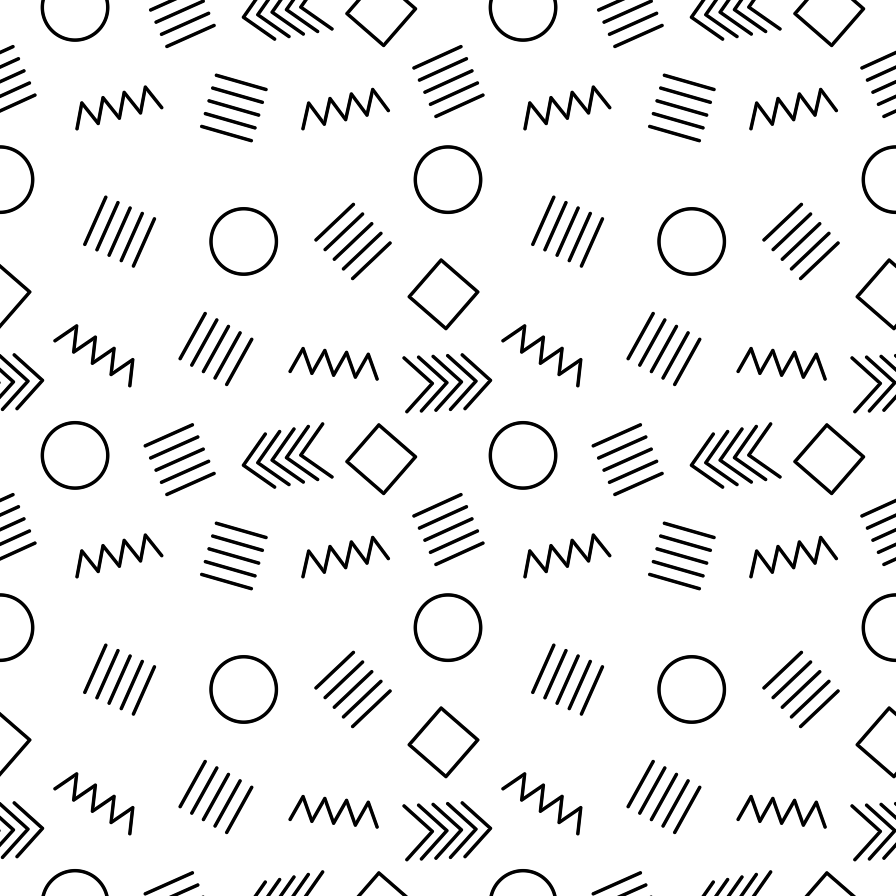
Reproduce this pattern procedurally as a WebGL 2 fragment shader.

```glsl
#version 300 es
precision highp float;
// Scattered outline shapes in black on white: rings, tilted squares, hatching,
// chevrons and zigzags. Each is a distance function placed on a wrapping tile
// of 100 by 100 units, repeated twice across and twice down.

uniform vec2 u_resolution;
out vec4 outColor;

// Offset from a centre by the shortest way round the tile, turned by degrees.
vec2 place(vec2 p, vec2 center, float degrees) {
    vec2 q = p - center;
    q -= 100.0 * round(q / 100.0);
    float a = radians(degrees);
    return mat2(cos(a), -sin(a), sin(a), cos(a)) * q;
}

float segment(vec2 p, vec2 a, vec2 b) {
    vec2 ab = b - a;
    return length(p - a - ab * clamp(dot(p - a, ab) / dot(ab, ab), 0.0, 1.0));
}

float ring(vec2 q) {
    return abs(length(q) - 7.3);
}

float squareOutline(vec2 q) {
    vec2 d = abs(q) - 5.42;
    return abs(length(max(d, 0.0)) + min(max(d.x, d.y), 0.0));
}

// Five parallel strokes.
float hatching(vec2 q) {
    q.y -= 2.97 * clamp(round(q.y / 2.97), -2.0, 2.0);
    return length(vec2(max(abs(q.x) - 5.75, 0.0), q.y));
}

// Five nested arrowheads pointing along +x.
float chevrons(vec2 q) {
    q.y = abs(q.y);
    float tip = 3.25 * clamp(round((q.x + q.y + 3.5) / 3.25), 0.0, 4.0) - 3.5;
    return segment(q, vec2(tip, 0.0), vec2(tip - 6.0, 6.0));
}

// Four peaks, folded so that one slope stands for all.
float zigzag(vec2 q) {
    float period = 4.87;
    float peak = clamp(floor(q.x / period), -2.0, 1.0) + 0.5;
    q.x = abs(q.x - peak * period);
    return segment(q, vec2(0.0, 2.66), vec2(0.5 * period, -2.66));
}

void main() {
    vec2 p = 100.0 * fract(2.0 * gl_FragCoord.xy / u_resolution);
    float pixel = 200.0 / min(u_resolution.x, u_resolution.y);

    // Centres, with a turn in degrees where it shows.
    vec2 rings[3] = vec2[](vec2(16.75, 98.35), vec2(54.4, 46.1), vec2(0.0, 59.9));
    vec2 squares[2] = vec2[](vec2(85.1, 97.5), vec2(99.0, 34.3));
    vec3 hatches[6] = vec3[](
        vec3(40.1, 97.4, 24.0), vec3(0.1, 81.8, 24.4), vec3(52.2, 75.9, -16.0),
        vec3(26.7, 48.3, 66.0), vec3(78.8, 46.1, 43.5), vec3(48.2, 22.1, 61.0));
    vec3 arrows[2] = vec3[](vec3(0.0, 14.6, 3.0), vec3(63.7, 97.8, 190.0));
    vec3 zigzags[4] = vec3[](
        vec3(76.6, 75.9, 12.0), vec3(26.0, 76.2, 14.0),
        vec3(74.7, 18.9, -5.0), vec3(22.0, 21.2, -31.0));

    // Nearest stroke of any shape.
    float d = 100.0;
    for (int i = 0; i < 3; i++) d = min(d, ring(place(p, rings[i], 0.0)));
    for (int i = 0; i < 2; i++) d = min(d, squareOutline(place(p, squares[i], 49.0)));
    for (int i = 0; i < 6; i++) d = min(d, hatching(place(p, hatches[i].xy, hatches[i].z)));
    for (int i = 0; i < 2; i++) d = min(d, chevrons(place(p, arrows[i].xy, arrows[i].z)));
    for (int i = 0; i < 4; i++) d = min(d, zigzag(place(p, zigzags[i].xy, zigzags[i].z)));

    // Black ink on white paper.
    float paper = smoothstep(-0.6 * pixel, 0.6 * pixel, d - 0.39);
    outColor = vec4(vec3(paper), 1.0);
}
```
